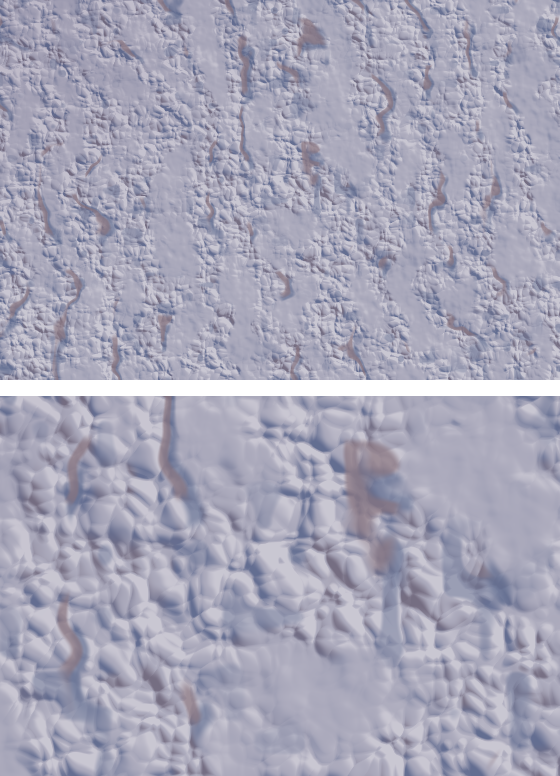
Top: the whole. Bottom: its middle third, enlarged.
Reproduce this texture procedurally as a Shadertoy shader.

```glsl
// Wind-carved snow seen from high above: chains of lumpy drifts between smooth
// sheets, with flecks of bare earth and blue shadow along the chain edges.
// A height field of cellular domes and noise is shaded by its slope to the sun.

float hash(vec2 p) {
    vec3 q = fract(p.xyx * 0.1031);
    q += dot(q, q.yzx + 33.33);
    return fract((q.x + q.y) * q.z);
}

float noise(vec2 p) {
    vec2 i = floor(p), f = fract(p);
    f = f * f * (3.0 - 2.0 * f);
    return mix(mix(hash(i), hash(i + vec2(1, 0)), f.x),
               mix(hash(i + vec2(0, 1)), hash(i + vec2(1, 1)), f.x), f.y);
}

float fbm(vec2 p) {
    float sum = 0.0, amp = 0.5;
    for (int k = 0; k < 4; k++) {
        sum += amp * noise(p);
        p = mat2(1.6, 1.2, -1.2, 1.6) * p + 7.3;
        amp *= 0.5;
    }
    return sum;
}

// Overlapping round mounds of random size, one per cell
float domes(vec2 p) {
    vec2 cell = floor(p), f = fract(p);
    float height = 0.0;
    for (int y = -1; y <= 1; y++)
    for (int x = -1; x <= 1; x++) {
        vec2 g = vec2(x, y), id = cell + g;
        vec2 centre = g + 0.2 + 0.6 * vec2(hash(id), hash(id + 41.7));
        float radius = mix(0.3, 0.9, hash(id + 93.1));
        vec2 d = f - centre;
        height = max(height, radius - dot(d, d) / radius);
    }
    return height;
}

// Position across a drift chain, 0 to 1, with its sharp edge at 0.5
float chainPhase(vec2 p) {
    float warp = 1.2 * noise(p * 4.3 + 2.0) + 0.6 * noise(p * 12.0) + 0.22 * noise(p * 36.0);
    return fract(6.8 * (p.x + 0.18 * p.y) + warp);
}

// How lumpy the snow is: strong left of each edge, patchy elsewhere
float roughness(vec2 p) {
    float f = chainPhase(p);
    float band = smoothstep(0.0, 0.22, f) * (1.0 - smoothstep(0.5, 0.7, f));
    float patches = 1.7 * (fbm(p * 9.0 + 11.0) - 0.44);
    float west = 0.2 * smoothstep(0.8, 0.1, p.x);
    return mix(0.06, 1.0, smoothstep(0.0, 0.85, 0.62 * band + patches + west + 0.2));
}

float terrain(vec2 p, float rough) {
    vec2 w = p + 0.014 * vec2(noise(p * 40.0), noise(p * 40.0 + 50.0));
    float lumps = 0.27 * domes(w * 33.0) / 33.0 + 0.31 * domes(w * 62.0 + 5.0) / 62.0;
    float sheets = 0.022 * fbm(p * vec2(9.0, 8.0) + 3.0);
    float ripples = 0.0008 * noise(mat2(0.8, 0.6, -0.6, 0.8) * p * 95.0);
    return rough * lumps + sheets + ripples;
}

// Stretches of a chain edge where the snow has broken away
float breaks(vec2 p) {
    return smoothstep(0.57, 0.72, noise(p * vec2(16.0, 15.0) + 30.0));
}

void mainImage(out vec4 fragColor, in vec2 fragCoord) {
    vec2 p = fragCoord / iResolution.y;
    float rough = roughness(p);

    // Slope toward the sun at upper right
    vec2 toSun = 0.0022 * vec2(0.7, 0.71);
    float lit = (terrain(p - toSun, rough) - terrain(p + toSun, rough)) / 0.0044;
    lit += 0.08 * (fbm(p * 6.0 + 20.0) - 0.47);

    // Snow tones, with some shadows warmed by thin cover
    float thin = smoothstep(0.42, 0.7, noise(p * 27.0 + 8.0)) * rough;
    vec3 shade = mix(vec3(0.39, 0.43, 0.57), vec3(0.46, 0.43, 0.51), thin);
    vec3 snow = mix(vec3(0.672, 0.667, 0.738), vec3(0.79, 0.78, 0.825), smoothstep(-0.01, 0.4, lit));
    snow = mix(snow, shade, smoothstep(-0.04, 0.72, -lit));

    // Small blue hollows among the lumps
    float hollow = smoothstep(0.74, 0.86, noise(p * 36.0 + 70.0));
    snow = mix(snow, vec3(0.42, 0.46, 0.59), 0.5 * hollow * rough);

    // Flecks of earth on the broken edge, blue shadow trailing down to the right
    float f = chainPhase(p);
    float earth = smoothstep(0.08, 0.03, abs(f - 0.5)) * breaks(p);
    float shadow = smoothstep(0.11, 0.03, abs(f - 0.56)) * breaks(p + vec2(-0.01, 0.024));
    snow = mix(snow, vec3(0.38, 0.43, 0.57), 0.65 * shadow);
    snow = mix(snow, vec3(0.54, 0.46, 0.50), 0.7 * earth);

    // Dimmer toward the upper left
    float dim = smoothstep(0.9, 0.0, length(p - vec2(0.0, 1.0)));
    snow *= 1.0 - vec3(0.06, 0.07, 0.05) * dim;
    fragColor = vec4(snow, 1.0);
}
```
